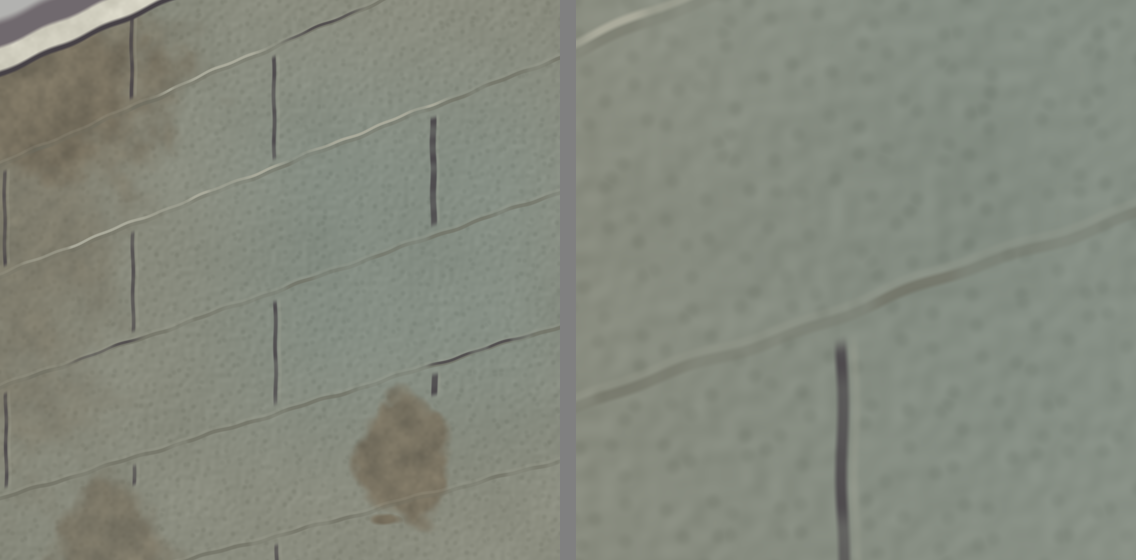
Left: the whole. Right: its middle third, enlarged.
Reproduce this texture procedurally as a Shadertoy shader.

```glsl
// Painted concrete block wall in slanted perspective, with cracks, brown stains and a pale roof trim.
const vec3 PAINT = vec3(0.540, 0.548, 0.495);
const vec3 PAINT_COOL = vec3(0.520, 0.555, 0.515);
const vec3 JOINT_LIGHT = vec3(0.67, 0.67, 0.61);
const vec3 JOINT_SHADE = vec3(0.43, 0.43, 0.38);
const vec3 CRACK = vec3(0.27, 0.25, 0.27);
const vec3 STAIN = vec3(0.43, 0.39, 0.32);
const vec3 TRIM = vec3(0.82, 0.81, 0.75);
const vec3 TRIM_SHADE = vec3(0.44, 0.41, 0.43);
const vec3 TRIM_FAR = vec3(0.70, 0.70, 0.69);

const vec2 TOP_JOINT = vec2(0.707, 1.141);     // height of joint 0 at left and right
const vec2 ROW_HEIGHT = vec2(0.198, 0.240);    // course height at left and right
const vec3 HALF_BLOCK = vec3(0.009, 0.217, 0.05); // start, width, perspective growth
const vec2 TRIM_LINE = vec2(0.863, 0.44);      // height at left, slope
const float JOINT_WIDTH = 0.0025;
const float CRACK_WIDTH = 0.0030;
const float GRAIN = 0.030;

// Joint index, start and end of the emphasised stretches
const vec3 LIT[3] = vec3[3](vec3(0.0, 0.29, 0.47), vec3(1.0, 0.04, 0.50), vec3(1.0, 0.55, 0.79));
const vec3 OPEN[3] = vec3[3](vec3(0.0, 0.51, 0.64), vec3(2.0, 0.13, 0.245), vec3(3.0, 0.77, 0.94));

float hash(vec2 p) {
    p = fract(p * vec2(0.1031, 0.1130));
    p += dot(p, p.yx + 33.33);
    return fract((p.x + p.y) * p.x * 17.3);
}

float noise(vec2 p) {
    vec2 i = floor(p), f = fract(p);
    f *= f * (3.0 - 2.0 * f);
    return mix(mix(hash(i), hash(i + vec2(1, 0)), f.x),
               mix(hash(i + vec2(0, 1)), hash(i + 1.0), f.x), f.y);
}

float fbm(vec2 p) {
    return 0.55 * noise(p) + 0.3 * noise(p * 2.1 + 7.0) + 0.15 * noise(p * 4.3 + 19.0);
}

// Distance to the nearest scattered point
float cellular(vec2 p) {
    float best = 2.0;
    for (int j = -1; j <= 1; j++)
        for (int i = -1; i <= 1; i++) {
            vec2 c = floor(p) + vec2(i, j);
            best = min(best, length(c + vec2(hash(c), hash(c + 57.0)) - p));
        }
    return best;
}

float line(float d, float halfWidth) {
    float soft = max(0.0018, 1.0 / iResolution.y);
    return 1.0 - smoothstep(halfWidth - soft, halfWidth + soft, abs(d));
}

float span(float x, float a, float b, float soft) {
    return smoothstep(a - soft, a + soft, x) * (1.0 - smoothstep(b - soft, b + soft, x));
}

float stain(vec2 p, vec2 centre, vec2 radius, float soft) {
    float d = length((p - centre) / radius) + 0.9 * (fbm(p * 17.0) - 0.5);
    return 1.0 - smoothstep(1.0 - soft, 1.0 + soft, d);
}

void mainImage(out vec4 fragColor, in vec2 fragCoord) {
    vec2 p = fragCoord / iResolution.xy;

    // Wall coordinates: course downwards, half blocks across
    float rowHeight = mix(ROW_HEIGHT.x, ROW_HEIGHT.y, p.x);
    float wobble = 0.0015 * sin(p.x * 37.0) + 0.001 * sin(p.x * 91.0 + p.y * 20.0);
    float v = (mix(TOP_JOINT.x, TOP_JOINT.y, p.x) + wobble - p.y) / rowHeight;
    float row = floor(v), inRow = v - row;
    float across = p.x - HALF_BLOCK.x + 0.006 * (p.y - 0.5) + 0.0008 * sin(p.y * 70.0);
    float scale = HALF_BLOCK.y + HALF_BLOCK.z * across;
    float h = across / scale + row;

    // Paint: slow tint, block tone, blotches and rough grain
    float cool = span(p.x, 0.42, 1.05, 0.2) * span(p.y, 0.25, 0.85, 0.2);
    vec3 col = mix(PAINT, PAINT_COOL, cool);
    col += 0.012 * (hash(vec2(floor(h * 0.5), row) + 20.0) - 0.5);
    col += 0.035 * (fbm(p * 9.0) - 0.5);
    col += GRAIN * (noise(p * 110.0) - noise(p * 110.0 + vec2(-0.5, 0.5)));
    col -= 0.025 * (1.0 - smoothstep(0.05, 0.3, cellular(p * 45.0)));

    // Brown weathering: corner, left side and two peeled patches
    float dirt = 0.75 * stain(p, vec2(0.09, 0.85), vec2(0.20, 0.17), 0.45);
    dirt = max(dirt, 0.40 * stain(p, vec2(0.02, 0.56), vec2(0.17, 0.34), 0.6));
    dirt = max(dirt, 0.72 * stain(p, vec2(0.715, 0.175), vec2(0.075, 0.105), 0.18));
    dirt = max(dirt, 0.55 * stain(p, vec2(0.20, 0.02), vec2(0.10 - 0.3 * p.y, 0.12), 0.3));
    dirt = max(dirt, 0.80 * stain(p, vec2(0.69, 0.072), vec2(0.030, 0.012), 0.3));
    col = mix(col, STAIN * (0.8 + 0.45 * fbm(p * 33.0)), dirt);

    // Bed joints: faint painted ridge with lit and open stretches
    float bed = floor(v + 0.5);
    float below = (v - bed) * rowHeight;
    float patchy = smoothstep(0.25, 0.65, noise(vec2(p.x * 28.0, bed * 9.0)));
    float lit = 0.0, open = 0.0;
    for (int i = 0; i < 3; i++) {
        lit += (1.0 - step(0.5, abs(bed - LIT[i].x))) * span(p.x, LIT[i].y, LIT[i].z, 0.02);
        open += (1.0 - step(0.5, abs(bed - OPEN[i].x))) * span(p.x, OPEN[i].y, OPEN[i].z, 0.02);
    }
    col = mix(col, JOINT_SHADE, line(below - 0.004, JOINT_WIDTH * 1.4) * (0.25 + 0.4 * patchy) * (1.0 - 0.4 * lit));
    col = mix(col, JOINT_LIGHT, line(below + 0.002, JOINT_WIDTH) * (0.15 + lit * (0.35 + 0.5 * patchy)));
    col = mix(col, CRACK, line(below - 0.002, JOINT_WIDTH) * open * (0.4 + 0.35 * patchy));

    // Upright cracks, staggered by half a block; paint hides most of the lower ones
    float side = (mod(h + 1.0, 2.0) - 1.0) * scale;
    float reach = row > 2.5 ? 0.25 : 0.93;
    float wear = 0.6 + 0.4 * noise(vec2(row * 5.0, p.y * 60.0));
    float upright = span(inRow, 0.09, reach, 0.03) * wear;
    col = mix(col, JOINT_LIGHT, 0.25 * upright * line(side - 0.007, 0.002));
    col = mix(col, CRACK, 0.9 * upright * line(side, CRACK_WIDTH + 0.0015 * step(0.7, p.x)));

    // Roof trim across the upper left corner
    float e = p.y - TRIM_LINE.x - TRIM_LINE.y * p.x + 0.002 * sin(p.x * 60.0);
    vec3 trim = mix(CRACK, TRIM + 0.12 * (fbm(p * 40.0) - 0.5), smoothstep(0.006, 0.014, e));
    trim = mix(trim, TRIM_SHADE, smoothstep(0.048, 0.058, e));
    trim = mix(trim, TRIM_FAR, smoothstep(0.090, 0.110, e));
    col = mix(col, trim, smoothstep(-0.003, 0.003, e));

    fragColor = vec4(clamp(col, 0.0, 1.0), 1.0);
}
```
